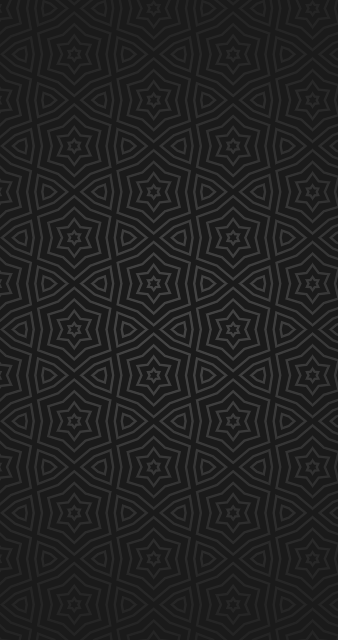
This pattern is drawn by a Shadertoy shader. Its source:

```glsl
// Concentric six-pointed stars on a triangular lattice, with nested rounded
// triangles between them. The plane is folded into one 30-60-90 triangle, where
// every outline is one straight line; a soft glow lights the middle.
#define SPACING 0.2714               // distance between stars, in canvas widths
#define STAR_OFFSET vec2(-0.0453, 0.1077) // one star, from the canvas centre
#define LINE_WIDTH 0.0255            // in star spacings
#define GROUND_COLOR vec3(0.102)
#define LINE_BRIGHT vec3(0.265)
#define LINE_DIM vec3(0.142)
#define GLOW_SHAPE vec2(0.45, 1.0)   // falloff across and down
#define GLOW_RADIUS 0.52

const int RING_COUNT = 6;
// Distance of each outline from the star centre along its notch, and its slope
const vec2 RINGS[RING_COUNT] = vec2[RING_COUNT](
    vec2(0.045, 0.45), vec2(0.133, 0.43), vec2(0.245, 0.23),
    vec2(0.352, 0.18), vec2(0.442, 0.16), vec2(0.518, 0.18));

// Offset from the nearest lattice point; neighbours are one unit apart
vec2 nearestStar(vec2 p) {
    vec2 cell = vec2(sqrt(3.0), 1.0);
    vec2 a = mod(p, cell) - 0.5 * cell;
    vec2 b = mod(p - 0.5 * cell, cell) - 0.5 * cell;
    return dot(a, a) < dot(b, b) ? a : b;
}

// Mirror a star cell into the wedge between a notch (x axis) and a tip
vec2 foldWedge(vec2 p) {
    p = abs(p);
    vec2 mirrorNormal = vec2(-0.5, 0.5 * sqrt(3.0));
    p -= 2.0 * max(dot(p, mirrorNormal), 0.0) * mirrorNormal;
    return vec2(p.x, abs(p.y));
}

// Distance to the closest outline
float outlineDistance(vec2 p) {
    float nearest = 1.0;
    for (int i = 0; i < RING_COUNT; i++) {
        float notch = RINGS[i].x;
        float slope = RINGS[i].y;
        float d = abs(p.x - notch - slope * p.y) / sqrt(1.0 + slope * slope);
        nearest = min(nearest, d);
    }
    return nearest;
}

void mainImage(out vec4 fragColor, in vec2 fragCoord) {
    vec2 fromCenter = (fragCoord - 0.5 * iResolution.xy) / iResolution.x;
    vec2 p = (fromCenter - STAR_OFFSET) / SPACING;
    float pixel = 1.0 / (iResolution.x * SPACING);

    // Outlines with smoothed edges
    float d = outlineDistance(foldWedge(nearestStar(p))) - 0.5 * LINE_WIDTH;
    float line = 1.0 - smoothstep(-0.6 * pixel, 0.6 * pixel, d);

    // Glow that fades toward the top and bottom
    vec2 uv = fragCoord / iResolution.xy - 0.5;
    float fade = smoothstep(0.0, GLOW_RADIUS, length(uv * GLOW_SHAPE));
    vec3 lineColor = mix(LINE_BRIGHT, LINE_DIM, fade);

    fragColor = vec4(mix(GROUND_COLOR, lineColor, line), 1.0);
}
```
